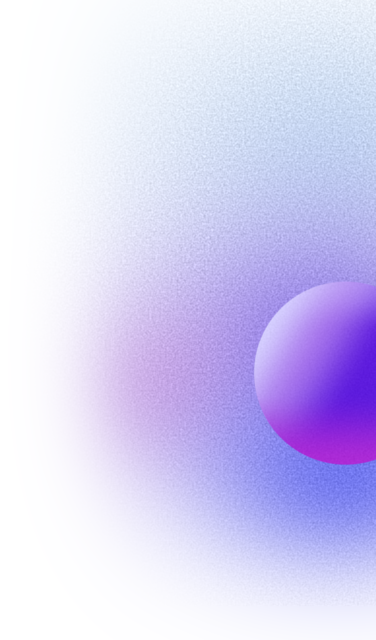
A Shadertoy shader for this background:

```glsl
// A glossy violet sphere at the right edge over soft, grainy pastel glows on white.

// Lengths are in canvas heights, origin at the lower left
const vec2  SPHERE_CENTER = vec2(0.540, 0.417);
const float SPHERE_RADIUS = 0.143;
const float GRAIN_FLOOR   = 0.053;   // the grain stops below this height
const float GRAIN_SCALE   = 330.0;   // noise cells per canvas height
const float GRAIN_AMOUNT  = 0.11;
const float GRAIN_SHADE   = 0.014;   // mean darkening by the grain
const float SPHERE_GRAIN  = 0.25;    // share of the grain seen on the sphere

const vec3 WHITE       = vec3(1.0);
const vec3 SKY         = vec3(0.74, 0.83, 0.95);
const vec3 VIOLET      = vec3(0.53, 0.42, 0.90);
const vec3 PINK        = vec3(0.78, 0.56, 0.86);
const vec3 BLUE        = vec3(0.42, 0.45, 0.95);
const vec3 BALL_LIGHT  = vec3(0.84, 0.82, 1.00);
const vec3 BALL_MID    = vec3(0.66, 0.47, 0.93);
const vec3 BALL_DEEP   = vec3(0.37, 0.11, 0.87);
const vec3 BALL_BOTTOM = vec3(0.68, 0.17, 0.84);

// Gradient noise
vec2 hashGradient(vec2 cell) {
    vec3 h = fract(cell.xyx * vec3(0.1031, 0.1030, 0.0973));
    h += dot(h, h.yzx + 33.33);
    return 2.0 * fract((h.xx + h.yz) * h.zy) - 1.0;
}

float gradientNoise(vec2 p) {
    vec2 i = floor(p), f = fract(p);
    vec2 u = f * f * (3.0 - 2.0 * f);
    vec2 e = vec2(1.0, 0.0);
    float low  = mix(dot(hashGradient(i), f),
                     dot(hashGradient(i + e.xy), f - e.xy), u.x);
    float high = mix(dot(hashGradient(i + e.yx), f - e.yx),
                     dot(hashGradient(i + e.xx), f - e.xx), u.x);
    return mix(low, high, u.y);
}

// Elliptical falloff, 1 at its center
float glow(vec2 p, vec2 center, vec2 radii) {
    vec2 d = (p - center) / radii;
    return exp(-dot(d, d));
}

vec3 background(vec2 p) {
    float leftFade = smoothstep(-0.03, 0.22, p.x);
    vec3 color = WHITE;
    color = mix(color, SKY,    0.80 * leftFade * glow(p, vec2(0.547, 0.753), vec2(0.33, 0.24)));
    color = mix(color, VIOLET, 0.85 * leftFade * glow(p, vec2(0.520, 0.455), vec2(0.28, 0.205)));
    color = mix(color, PINK,   0.50 * leftFade * glow(p, vec2(0.260, 0.395), vec2(0.13, 0.13)));
    color = mix(color, BLUE,   0.90 * leftFade * glow(p, vec2(0.547, 0.265), vec2(0.22, 0.15)));
    return color;
}

// q is the position on the sphere in radii
vec3 sphereColor(vec2 q) {
    float along = dot(q, normalize(vec2(0.85, -0.5)));
    vec3 color = mix(BALL_LIGHT, BALL_MID, smoothstep(-1.05, -0.40, along));
    color = mix(color, BALL_DEEP, smoothstep(-0.55, 0.20, along));
    color = mix(color, BALL_BOTTOM, smoothstep(-0.20, -1.00, q.y));
    return mix(color, BALL_LIGHT, 0.35 * smoothstep(0.45, 1.0, q.y));
}

void mainImage(out vec4 fragColor, in vec2 fragCoord) {
    float pixel = 1.0 / iResolution.y;
    vec2 p = fragCoord * pixel;

    // Sphere over the glows
    vec2 q = (p - SPHERE_CENTER) / SPHERE_RADIUS;
    float edge = (length(q) - 1.0) * SPHERE_RADIUS;
    float inSphere = 1.0 - smoothstep(-pixel, pixel, edge);
    vec3 color = mix(background(p), sphereColor(q), inSphere);

    // Grain, fading out toward the white left side
    float reach = length((p - vec2(0.56, 0.56)) / vec2(0.54, 0.66));
    float mask = 1.0 - smoothstep(0.45, 1.0, reach);
    mask *= smoothstep(-pixel, pixel, p.y - GRAIN_FLOOR);
    mask *= mix(1.0, SPHERE_GRAIN, inSphere);
    float grain = gradientNoise(p * GRAIN_SCALE)
                + 0.5 * gradientNoise(p * GRAIN_SCALE * 0.57 + 17.3);
    color += mask * (GRAIN_AMOUNT * grain - GRAIN_SHADE);

    fragColor = vec4(clamp(color, 0.0, 1.0), 1.0);
}
```
